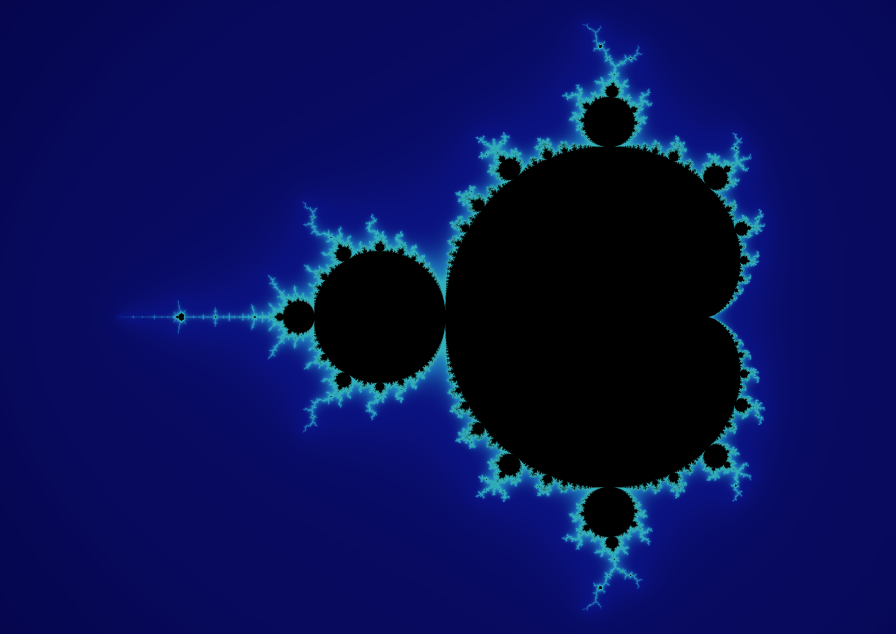
This background is drawn by a Shadertoy shader. Its source:

```glsl
#define VIEW_CENTER vec2(-0.74, 0.0)
#define VIEW_HEIGHT 2.42
#define MAX_STEPS 160
#define SAMPLES 3
#define ESCAPE_SQ 4096.0
#define FAR_BLUE vec3(0.01, 0.01, 0.25)
#define DEEP_BLUE vec3(0.03, 0.04, 0.37)
#define GLOW_BLUE vec3(0.04, 0.07, 0.50)
#define RIM_BLUE vec3(0.10, 0.43, 0.71)
#define RIM_CYAN vec3(0.19, 0.69, 0.74)
#define RIM_GREEN vec3(0.15, 0.39, 0.35)

vec2 complexSquare(vec2 z) {
    return vec2(z.x * z.x - z.y * z.y, 2.0 * z.x * z.y);
}

// Closed-form test for the cardioid and the large disc beside it
bool insideMainBody(vec2 c) {
    float ySq = c.y * c.y;
    float px = c.x - 0.25;
    float q = px * px + ySq;
    bool cardioid = q * (q + px) < 0.25 * ySq;
    bool disc = dot(c + vec2(1.0, 0.0), c + vec2(1.0, 0.0)) < 0.0625;
    return cardioid || disc;
}

// Continuous escape count, or MAX_STEPS for points that stay bounded
float escapeCount(vec2 c) {
    if (insideMainBody(c)) return float(MAX_STEPS);
    vec2 z = vec2(0.0);
    for (int i = 1; i <= MAX_STEPS; i++) {
        z = complexSquare(z) + c;
        float magSq = dot(z, z);
        if (magSq > ESCAPE_SQ) return float(i) - log2(log2(magSq));
    }
    return float(MAX_STEPS);
}

// Dark field, soft glow, bright rim, then black
vec3 escapeColor(float n) {
    vec3 color = mix(FAR_BLUE, DEEP_BLUE, smoothstep(-1.2, 0.8, n));
    color = mix(color, GLOW_BLUE, smoothstep(0.8, 6.0, n));
    color = mix(color, RIM_BLUE, smoothstep(6.0, 15.0, n));
    color = mix(color, RIM_CYAN, smoothstep(13.0, 22.0, n));
    color = mix(color, RIM_GREEN, smoothstep(35.0, 90.0, n));
    return color * (1.0 - smoothstep(90.0, float(MAX_STEPS), n));
}

void mainImage(out vec4 fragColor, in vec2 fragCoord) {
    vec3 total = vec3(0.0);

    // Average a grid of samples inside each pixel
    for (int y = 0; y < SAMPLES; y++) {
        for (int x = 0; x < SAMPLES; x++) {
            vec2 offset = (vec2(x, y) + 0.5) / float(SAMPLES) - 0.5;
            vec2 p = (fragCoord + offset - 0.5 * iResolution.xy) / iResolution.y;
            total += escapeColor(escapeCount(VIEW_CENTER + p * VIEW_HEIGHT));
        }
    }
    fragColor = vec4(total / float(SAMPLES * SAMPLES), 1.0);
}
```
